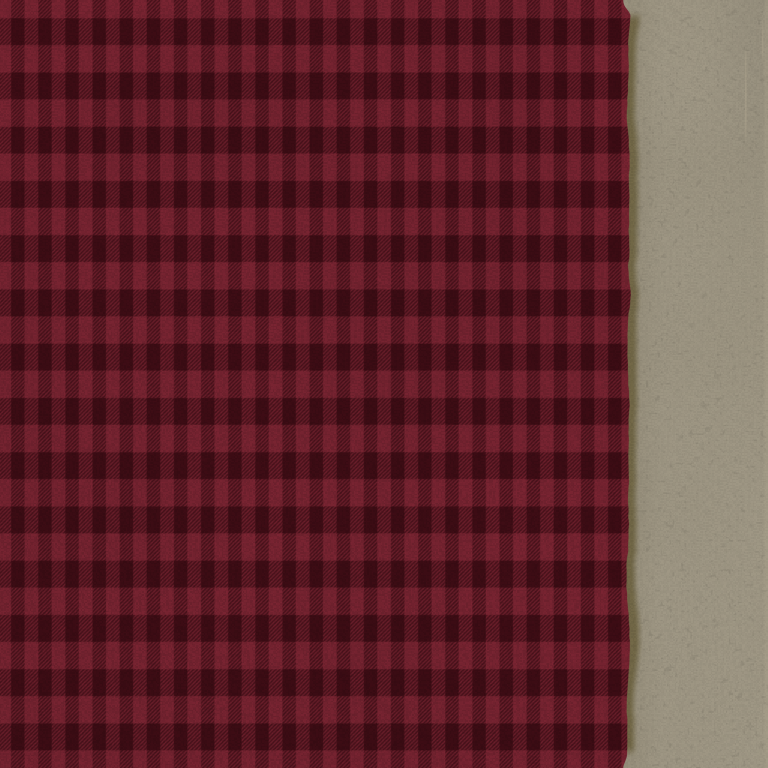
Give the GLSL for this texture, as a WebGL 2 fragment shader.

```glsl
#version 300 es
precision highp float;

uniform vec2 u_resolution;
out vec4 outColor;

// Check: period, centre of a dark stripe and dark share, for columns and rows
const vec2 CHECK_PERIOD = vec2(0.03533, 0.07064);
const vec2 CHECK_CENTRE = vec2(0.0232, 0.0405);
const float DARK_SHARE = 0.495;
const float STRIPE_SOFTNESS = 0.0012;

// Weave
const float TWILL_PERIOD = 0.0051;
const float TWILL_DEPTH = 0.24;
const float GRAIN_CELLS = 512.0;
const float CLOTH_GRAIN = 0.13;
const float PAPER_GRAIN = 0.055;

// Torn border and the shadow it casts
const float EDGE_X = 0.8185;
const float EDGE_WAVER = 0.009;
const float SHADOW_WIDTH = 0.0105;
const float SHADOW_SOFTNESS = 0.006;

// Colours
const vec3 LIGHT_RED = vec3(0.445, 0.132, 0.182);
const vec3 DARK_RED = vec3(0.228, 0.046, 0.076);
const vec3 PAPER = vec3(0.612, 0.582, 0.510);
const vec3 PAPER_SHADE = vec3(0.570, 0.540, 0.465);
const vec3 OLIVE_SHADOW = vec3(0.435, 0.395, 0.270);
const vec3 SCRATCH = vec3(0.690, 0.650, 0.560);

float hash(vec2 p) {
    return fract(sin(dot(p, vec2(127.1, 311.7))) * 43758.5453);
}

float noise(vec2 p) {
    vec2 cell = floor(p);
    vec2 f = fract(p);
    f = f * f * (3.0 - 2.0 * f);
    float low = mix(hash(cell), hash(cell + vec2(1.0, 0.0)), f.x);
    float high = mix(hash(cell + vec2(0.0, 1.0)), hash(cell + 1.0), f.x);
    return mix(low, high, f.y);
}

// Fine grain in -0.5..0.5
float grain(vec2 uv) {
    return hash(floor(uv * GRAIN_CELLS)) - 0.5;
}

// Horizontal position of the torn border at height y
float tornEdge(float y) {
    float waver = 0.6 * noise(vec2(3.0, y * 13.0))
                + 0.28 * noise(vec2(9.0, y * 34.0))
                + 0.12 * noise(vec2(17.0, y * 110.0)) - 0.5;
    float topCut = smoothstep(0.978, 1.0, y) * 0.010;
    float bottomCut = smoothstep(0.018, 0.0, y) * 0.004;
    return EDGE_X + EDGE_WAVER * waver - topCut - bottomCut;
}

vec3 cloth(vec2 uv, float pixel) {
    // Dark columns in x, dark rows in y
    vec2 fromCentre = abs(fract((uv - CHECK_CENTRE) / CHECK_PERIOD + 0.5) - 0.5) * CHECK_PERIOD;
    vec2 halfWidth = 0.5 * DARK_SHARE * CHECK_PERIOD;
    float soft = max(STRIPE_SOFTNESS, 0.6 * pixel);
    vec2 dark = 1.0 - smoothstep(halfWidth - soft, halfWidth + soft, fromCentre);

    // Diagonal twill alternates warp and weft threads
    float twill = 0.5 + TWILL_DEPTH * sin(6.28318 * (uv.x - uv.y) / TWILL_PERIOD);
    vec3 color = mix(LIGHT_RED, DARK_RED, mix(dark.x, dark.y, twill));

    float fade = 0.98 + 0.04 * noise(uv * 6.0);
    return color * fade * (1.0 + CLOTH_GRAIN * grain(uv));
}

vec3 paper(vec2 uv, float edge) {
    float offset = uv.x - edge;
    float shade = 0.65 * smoothstep(0.05, 0.0, offset) + 0.3 * noise(uv * 9.0);
    vec3 color = mix(PAPER, PAPER_SHADE, shade);
    color *= 1.0 - 0.05 * smoothstep(0.90, 1.0, uv.x) * smoothstep(0.6, 1.0, uv.y);

    // Grain and sparse dark specks
    float speck = smoothstep(0.72, 0.95, noise(uv * 260.0));
    color *= 1.0 + PAPER_GRAIN * grain(uv) - 0.06 * speck;

    // Faint upright scratches and a paler outer rim
    for (int i = 0; i < 2; i++) {
        float k = float(i);
        vec2 d = abs(uv - vec2(0.971 + 0.022 * k, 0.877 + 0.07 * k));
        float line = smoothstep(0.002, 0.0, d.x) * smoothstep(0.068 - 0.03 * k, 0.04 - 0.03 * k, d.y);
        color = mix(color, SCRATCH, 0.45 * line);
    }
    color = mix(color, SCRATCH, 0.25 * smoothstep(0.993, 0.997, uv.x));

    // Olive shadow, fading out at both ends of the border
    float reach = SHADOW_WIDTH * (0.75 + 0.5 * noise(vec2(31.0, uv.y * 11.0)));
    float ends = smoothstep(0.012, 0.03, uv.y) * smoothstep(0.988, 0.97, uv.y);
    float shadow = 1.0 - smoothstep(reach - SHADOW_SOFTNESS, reach + SHADOW_SOFTNESS, offset);
    return mix(color, OLIVE_SHADOW * (1.0 + 0.08 * grain(uv)), shadow * ends);
}

void main() {
    vec2 uv = gl_FragCoord.xy / u_resolution;
    float pixel = 1.0 / min(u_resolution.x, u_resolution.y);
    float edge = tornEdge(uv.y);
    float onPaper = smoothstep(-0.75 * pixel, 0.75 * pixel, uv.x - edge);
    outColor = vec4(mix(cloth(uv, pixel), paper(uv, edge), onPaper), 1.0);
}
```
